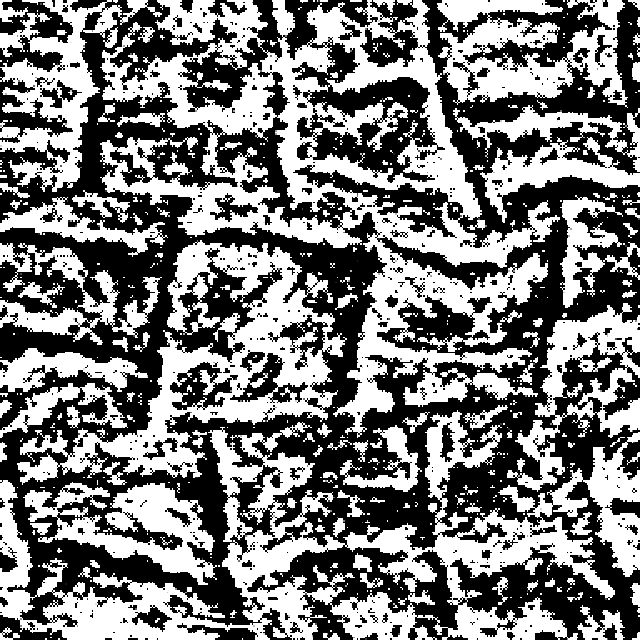
Write a Shadertoy shader that draws this texture.

```glsl
#define GRID 384.0
#define BAND_HEIGHT 0.34
#define COLUMN_WIDTH 0.29
#define ROW_HEIGHT 0.125
#define SEAM_WIDTH 0.0115
#define SEAM_OFFSET 0.022
#define WARP 0.05
#define DITHER 0.36
#define LUMPS 0.85
#define GRAIN 0.85
#define BIAS -0.01

const vec3 INK = vec3(0.0);
const vec3 PAPER = vec3(1.0);

float hash(vec2 p) {
    vec3 q = fract(p.xyx * 0.1031);
    q += dot(q, q.yzx + 33.33);
    return fract((q.x + q.y) * q.z);
}

// Value noise centred on zero
float noise(vec2 p) {
    vec2 i = floor(p), f = fract(p);
    f = f * f * (3.0 - 2.0 * f);
    float low = mix(hash(i), hash(i + vec2(1, 0)), f.x);
    float high = mix(hash(i + vec2(0, 1)), hash(i + vec2(1, 1)), f.x);
    return mix(low, high, f.y) - 0.5;
}

float bump(float d, float width) {
    return exp(-d * d / (width * width));
}

// Dark groove with a lit edge beside it
float groove(float d, float width, float litOffset) {
    return 0.62 * bump(d - litOffset, width) - 0.68 * bump(d, width);
}

// Ordered 4x4 threshold, centred on zero
float bayer2(vec2 c) {
    c = mod(floor(c), 2.0);
    return mod(2.0 * c.x + 3.0 * c.y, 4.0) / 4.0;
}

float ditherThreshold(vec2 cell) {
    float ordered = bayer2(cell) + bayer2(cell * 0.5) * 0.25 - 0.47;
    return mix(ordered, hash(cell + 71.0) - 0.5, 0.4);
}

float weaveTone(vec2 p) {
    vec2 drift = vec2(noise(p * 3.1 + 11.0), noise(p * 3.1 + 27.0));
    vec2 bend = vec2(noise(p * 8.0 + 40.0), noise(p * 8.0 + 80.0));
    vec2 ripple = vec2(noise(p * 38.0 + 15.0), noise(p * 38.0 + 55.0));
    vec2 w = p + 0.09 * drift + WARP * bend + 0.014 * ripple;

    // Upright seams, staggered, leaning and broken in each band
    float band = floor(w.y / BAND_HEIGHT);
    float lean = (hash(vec2(band, 5.0)) - 0.35) * 0.4;
    float x = w.x / COLUMN_WIDTH + band * 0.42 + 0.2
            - lean * fract(w.y / BAND_HEIGHT);
    float column = floor(x + 0.5);
    float across = (fract(x) - 0.5) * COLUMN_WIDTH;
    float seamId = hash(vec2(floor(x), band) + 19.0);
    float upright = groove(across, SEAM_WIDTH, SEAM_OFFSET * sign(seamId - 0.45));
    upright *= 0.9 + 0.9 * noise(w * vec2(12, 8) + 33.0);
    float nearSeam = bump(across, 0.035);

    // Level strands inside each block, fading in and out
    float y = w.y / ROW_HEIGHT + hash(vec2(column, band) + 7.0);
    float along = (fract(y) - 0.5) * ROW_HEIGHT;
    float strandId = hash(vec2(column, floor(y)) + 31.0);
    float level = groove(along, SEAM_WIDTH, SEAM_OFFSET * sign(strandId - 0.5));
    level *= max(0.0, 0.35 + 0.5 * strandId + 1.5 * noise(w * vec2(10, 14) + 21.0));

    // Fibres follow the nearest seam, over a lumpy grain
    float flatFibre = noise(w * vec2(11, 42)) + 0.6 * noise(w * vec2(28, 85) + 9.0);
    float tallFibre = noise(w * vec2(52, 11) + 3.0) + 0.6 * noise(w * vec2(90, 28));
    float fibre = mix(flatFibre, tallFibre, nearSeam * 0.8);
    float patches = noise(w * vec2(13, 17) + 60.0);
    float lumps = noise(p * vec2(68, 84) + 8.0 * bend);
    float grain = noise(p * vec2(118, 138) + 12.0);

    float seams = upright + level * (1.0 - 0.75 * nearSeam);
    return seams + 0.55 * fibre + 0.25 * patches + LUMPS * lumps + GRAIN * grain + BIAS;
}

void mainImage(out vec4 fragColor, in vec2 fragCoord) {
    vec2 uv = fragCoord / iResolution.y;
    vec2 cell = floor(uv * GRID);
    float tone = weaveTone((cell + 0.5) / GRID);
    float lit = tone + DITHER * ditherThreshold(cell);
    fragColor = vec4(mix(INK, PAPER, smoothstep(-0.003, 0.003, lit)), 1.0);
}
```
